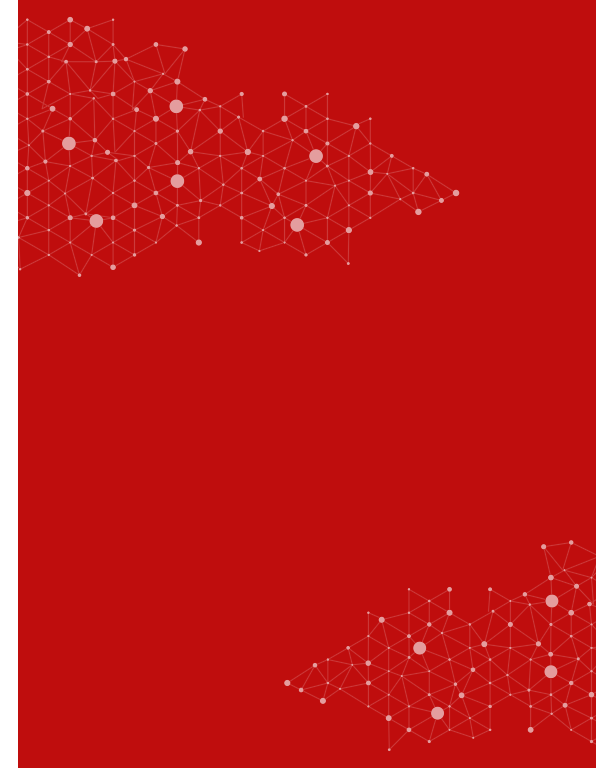
A WebGL 1 fragment shader for this background:

```glsl
precision highp float;
// A red page with a white left margin and two pale wire meshes.
// Each mesh is a jittered triangular lattice that narrows to a tip; the
// lower one is the upper one mirrored and slightly reduced.
uniform vec2 u_resolution;

const vec3 RED = vec3(0.75, 0.05, 0.05);
const vec3 PINK = vec3(0.895, 0.615, 0.62);
const float MARGIN = 0.0302;     // share of the width
const float SIDE = 0.03223;      // lattice edge, share of the height
const float COLUMN = 0.866;      // column spacing in lattice edges
const float HUB_RADIUS = 0.275;
const float LINE_HALF = 0.012;
const float LINE_ALPHA = 0.45;

float hash(vec2 p) {
  return fract(sin(dot(p, vec2(127.1, 311.7))) * 43758.55);
}

// Lattice outline: rows run downward, columns count away from the tip.
float topRow(float k) {
  if (k < 3.5) return -0.5 * k;
  if (k < 5.5 || abs(k - 9.0) < 0.5) return -3.0;
  return k < 12.5 ? -4.0 : (k < 15.5 ? -6.0 : -7.0);
}

float bottomRow(float k) {
  if (k < 4.5) return min(0.5 * k, 1.0);
  if (k < 10.5) return 2.5;
  return k < 11.5 ? 0.5 : (k < 14.5 ? 2.0 : 3.0);
}

bool inside(vec2 cell) {
  return cell.x > -0.5 && cell.y > topRow(cell.x) - 0.1
      && cell.y < bottomRow(cell.x) + 0.1;
}

// Replaces the node of one cell by a large hub at the given place.
vec3 hub(vec3 node, vec2 cell, vec2 key, vec2 place) {
  bool hit = all(lessThan(abs(cell - key), vec2(0.1)));
  return hit ? vec3(place * vec2(COLUMN, 1.0), HUB_RADIUS) : node;
}

// Node position in xy, dot radius in z.
vec3 meshNode(vec2 cell) {
  vec2 jitter = vec2(hash(cell + 3.7), hash(cell + 9.2)) - 0.5;
  jitter *= 0.75 * step(0.62, hash(cell + 5.1)) * step(0.5, cell.x);
  float size = hash(cell + 1.3);
  float radius = cell.x < 0.5 ? 0.13 : mix(0.045, 0.13, size * size);
  vec3 node = vec3(cell * vec2(COLUMN, 1.0) + jitter, radius);
  node = hub(node, cell, vec2(7.0, -1.5), vec2(6.53, -1.49));
  node = hub(node, cell, vec2(7.0, 1.5), vec2(7.41, 1.29));
  node = hub(node, cell, vec2(13.0, -0.5), vec2(13.0, -0.48));
  node = hub(node, cell, vec2(13.0, -3.5), vec2(13.05, -3.5));
  node = hub(node, cell, vec2(18.0, -2.0), vec2(18.06, -2.0));
  return hub(node, cell, vec2(17.0, 1.5), vec2(16.78, 1.13));
}

float segmentDistance(vec2 p, vec2 a, vec2 b) {
  vec2 along = b - a;
  float t = clamp(dot(p - a, along) / dot(along, along), 0.0, 1.0);
  return length(p - a - along * t);
}

float edgeInk(vec2 p, vec2 start, vec2 cell, float pixel) {
  if (!inside(cell)) return 0.0;
  float d = segmentDistance(p, start, meshNode(cell).xy);
  return LINE_ALPHA * (1.0 - smoothstep(LINE_HALF - pixel, LINE_HALF + pixel, d));
}

// Coverage of the mesh; p is measured in lattice edges from the tip.
float meshInk(vec2 p, float pixel) {
  if (p.x < -0.5 || p.y < -8.0 || p.y > 4.0) return 0.0;
  float ink = 0.0;
  float baseColumn = floor(p.x / COLUMN);
  for (int i = -1; i <= 1; i++) {
    float k = baseColumn + float(i);
    float stagger = 0.5 * mod(k, 2.0);
    float baseRow = floor(p.y - stagger) + stagger;
    for (int j = -1; j <= 1; j++) {
      vec2 cell = vec2(k, baseRow + float(j));
      if (!inside(cell)) continue;
      vec3 node = meshNode(cell);
      // Three forward edges, then the dot over them.
      ink = max(ink, edgeInk(p, node.xy, cell + vec2(0.0, 1.0), pixel));
      ink = max(ink, edgeInk(p, node.xy, cell + vec2(1.0, 0.5), pixel));
      ink = max(ink, edgeInk(p, node.xy, cell + vec2(1.0, -0.5), pixel));
      float d = length(p - node.xy) - node.z;
      ink = max(ink, 1.0 - smoothstep(-0.6 * pixel, 0.6 * pixel, d));
    }
  }
  return ink;
}

// Places a mesh by its tip; direction is the sign of x toward the tip.
float placedMesh(vec2 p, vec2 tip, float direction, float side) {
  vec2 local = (tip - p) * vec2(direction, 1.0) / side;
  return meshInk(local, 1.0 / (u_resolution.y * side));
}

void main() {
  vec2 p = gl_FragCoord.xy / u_resolution.y;
  float ink = placedMesh(p, vec2(0.5938, 0.7487), 1.0, SIDE);
  ink = max(ink, placedMesh(p, vec2(0.3741, 0.1107), -1.0, SIDE * 0.946));
  vec3 color = mix(RED, PINK, ink);

  // White margin with a one-pixel soft edge.
  float fromMargin = gl_FragCoord.x - MARGIN * u_resolution.x;
  color = mix(vec3(1.0), color, clamp(fromMargin + 0.5, 0.0, 1.0));
  gl_FragColor = vec4(color, 1.0);
}
```
